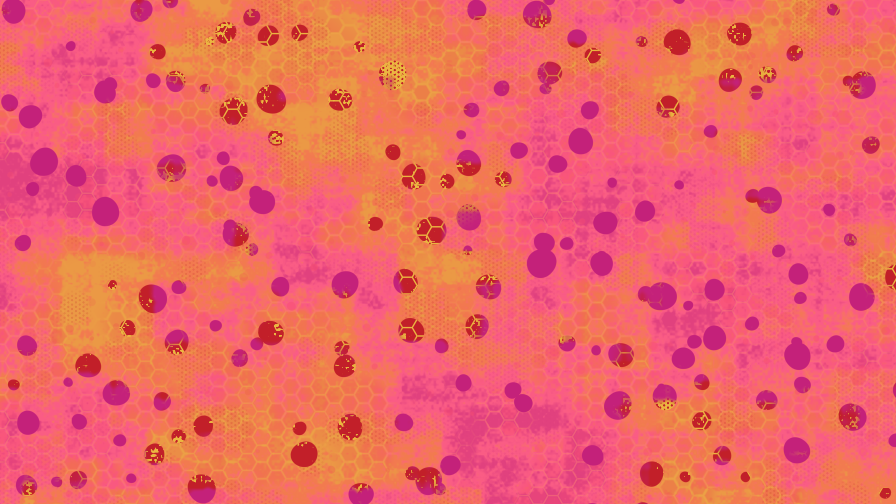
Give the GLSL for this pattern, as a WebGL 1 fragment shader.

```glsl
precision highp float;
// Worn pink and orange fabric with honeycomb print and scattered wobbly ink dots.
uniform vec2 u_resolution;

const vec3 PINK = vec3(0.98, 0.36, 0.52);
const vec3 CORAL = vec3(0.97, 0.44, 0.40);
const vec3 ORANGE = vec3(0.95, 0.48, 0.31);
const vec3 OCHRE = vec3(0.92, 0.60, 0.27);
const vec3 SHADE = vec3(0.86, 0.23, 0.49);
const vec3 MAGENTA = vec3(0.77, 0.13, 0.48);
const vec3 RED = vec3(0.76, 0.12, 0.16);
const vec3 YELLOW = vec3(0.95, 0.82, 0.27);

float hash(vec2 p) {
  vec3 q = fract(vec3(p.xyx) * 0.1031);
  q += dot(q, q.yzx + 33.33);
  return fract((q.x + q.y) * q.z);
}

// Value noise; a small softness gives blocks with crisp sides.
float noise(vec2 p, float softness) {
  vec2 i = floor(p);
  vec2 f = smoothstep(0.5 - softness, 0.5 + softness, fract(p));
  float low = mix(hash(i), hash(i + vec2(1.0, 0.0)), f.x);
  float high = mix(hash(i + vec2(0.0, 1.0)), hash(i + 1.0), f.x);
  return mix(low, high, f.y);
}

// Flat-topped hexagons: distance to centre, distance to edge, cell hash.
vec3 hexCell(vec2 p) {
  p = p.yx;
  vec2 s = vec2(1.0, 1.7320508);
  vec2 a = mod(p, s) - 0.5 * s;
  vec2 b = mod(p - 0.5 * s, s) - 0.5 * s;
  vec2 g = dot(a, a) < dot(b, b) ? a : b;
  vec2 q = abs(g);
  float edge = 0.5 - max(q.x, dot(q, vec2(0.5, 0.8660254)));
  return vec3(length(g), edge, hash(floor((p - g) / s * 2.0 + 0.5)));
}

// Scattered wobbly discs: signed distance and a random value of the nearest.
vec2 scatterDots(vec2 p, float pitch, float density, vec2 radii, float seed) {
  vec2 home = floor(p / pitch);
  vec2 nearest = vec2(1.0, 0.0);
  for (int y = -1; y <= 1; y++) {
    for (int x = -1; x <= 1; x++) {
      vec2 cell = home + vec2(float(x), float(y));
      vec2 key = cell + seed;
      vec2 jitter = vec2(hash(key + 3.7), hash(key + 17.3));
      vec2 d = p - (cell + 0.14 + 0.72 * jitter) * pitch;
      float radius = mix(radii.x, radii.y, hash(key + 41.9));
      float angle = atan(d.y, d.x);
      float wobble = 0.04 * sin(2.0 * angle + 40.0 * jitter.x)
                   + 0.02 * sin(3.0 * angle + 40.0 * jitter.y);
      float dist = length(d) - radius * (1.0 + wobble);
      if (hash(key + 71.1) < density && dist < nearest.x) {
        nearest = vec2(dist, hash(key + 93.5));
      }
    }
  }
  return nearest;
}

// Overlapping patches, blocks and woven streaks: 0 is pink, 1 is ochre.
float warmthField(vec2 p) {
  float w = 0.36 * noise(p * 4.2 + 8.3, 0.42);
  w += 0.20 * noise(p * vec2(5.0, 8.0) + 21.0, 0.16);
  w += 0.24 * noise(p * vec2(12.0, 17.0) + 47.0, 0.2);
  w += 0.10 * noise(p * vec2(5.0, 80.0) + 63.0, 0.5);
  w += 0.10 * noise(p * vec2(80.0, 5.0) + 85.0, 0.5);
  return 0.50 + 1.8 * (w - 0.5);
}

vec3 fabricColour(float w) {
  vec3 c = mix(PINK, CORAL, smoothstep(0.25, 0.5, w));
  c = mix(c, ORANGE, smoothstep(0.45, 0.64, w));
  c = mix(c, OCHRE, smoothstep(0.68, 0.92, w));
  return mix(c, SHADE, 0.8 * smoothstep(0.24, -0.04, w));
}

void main() {
  vec2 p = gl_FragCoord.xy / u_resolution.y;
  float px = 1.0 / u_resolution.y;
  float warmth = warmthField(p);
  float grain = noise(p * 190.0, 0.5);
  float wear = noise(p * 11.0 + 30.0, 0.5);
  float warmMask = smoothstep(0.45, 0.7, warmth);

  // Honeycomb cells, each tinted on its own, with worn outlines
  float hexScale = 30.0;
  vec3 hex = hexCell(p * hexScale);
  float edge = hex.y / hexScale;
  float fill = smoothstep(0.0015, 0.0015 + 1.5 * px, edge);
  float cellShift = 0.22 * (hex.z - 0.5) * fill;
  vec3 colour = fabricColour(warmth + 0.26 * (grain - 0.5) + cellShift);
  vec3 fillColour = mix(vec3(0.97, 0.30, 0.44), vec3(0.93, 0.39, 0.29), warmMask);
  float printed = step(0.35, hex.z) * hex.z * smoothstep(0.3, 0.6, wear);
  colour = mix(colour, fillColour, 0.5 * fill * printed);
  float outline = 1.0 - smoothstep(0.0001, 0.0001 + 1.3 * px, edge);
  vec3 lineColour = mix(vec3(0.99, 0.47, 0.45), vec3(0.93, 0.65, 0.28), warmMask);
  colour = mix(colour, lineColour, 0.55 * outline * smoothstep(0.25, 0.6, wear));

  // Fine halftone print in patches
  float toneScale = 115.0;
  float tone = hexCell(p * toneScale).x / toneScale;
  float pin = 1.0 - smoothstep(0.0022 - 0.5 * px, 0.0022 + 0.5 * px, tone);
  float tonePatch = smoothstep(0.5, 0.65, noise(p * 13.0 + 70.0, 0.4));
  colour = mix(colour, mix(SHADE, RED, warmMask), 0.2 * pin * tonePatch);

  // Faint small discs printed under the ink
  vec2 faint = scatterDots(p, 0.042, 0.45, vec2(0.003, 0.009), 131.0);
  float faintMask = 1.0 - smoothstep(-0.7 * px, 0.7 * px, faint.x);
  colour = mix(colour, fillColour, 0.5 * faintMask * faint.y);

  // Ink dots in two sizes, redder on warm cloth
  vec2 large = scatterDots(p, 0.125, 0.78, vec2(0.017, 0.029), 11.0);
  vec2 small = scatterDots(p, 0.095, 0.36, vec2(0.009, 0.017), 57.0);
  vec2 dotInfo = large.x < small.x ? large : small;
  float inside = 1.0 - smoothstep(-0.7 * px, 0.7 * px, dotInfo.x);
  vec3 ink = mix(MAGENTA, RED, smoothstep(0.43, 0.66, warmth));

  // Yellow flecks, outlines and halftone showing through the ink
  float exposed = smoothstep(0.38, 0.7, warmth);
  float speck = noise(p * 240.0 + 5.0, 0.5);
  float flecks = smoothstep(0.68, 0.8, 0.6 * speck + 0.5 * noise(p * 40.0, 0.5));
  float through = max(flecks, outline * step(0.6, dotInfo.y));
  through = max(through, (1.0 - pin) * step(0.96, dotInfo.y) * step(0.35, wear));
  ink = mix(ink, YELLOW, 0.85 * through * exposed);
  gl_FragColor = vec4(mix(colour, ink, inside), 1.0);
}
```
